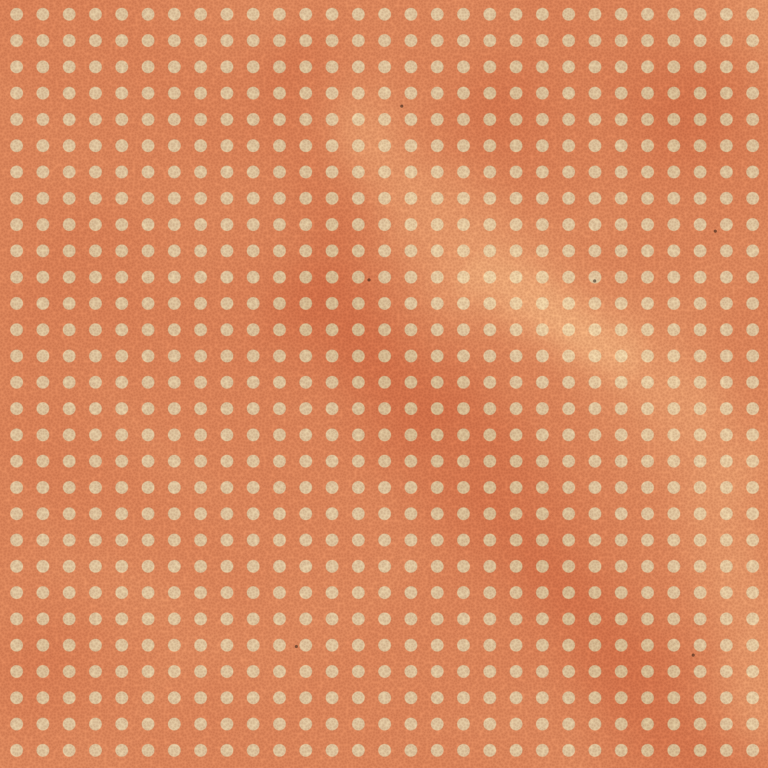
This pattern is drawn by a three.js fragment shader. Its source:

```glsl
// Cream polka dots in a square grid on worn, softly creased orange paper.
varying vec2 vUv;

const float DOT_COUNT = 29.0;
const vec2 FIRST_DOT = vec2(0.0216, 0.0230);
const float DOT_PITCH = 0.03423;
const float DOT_RADIUS = 0.0083;
const float EDGE_SOFTNESS = 0.0011;

const vec3 PAPER_DARK = vec3(0.815, 0.425, 0.275);
const vec3 PAPER_MID = vec3(0.860, 0.522, 0.355);
const vec3 PAPER_LIGHT = vec3(0.930, 0.665, 0.470);
const vec3 DOT_DARK = vec3(0.825, 0.715, 0.555);
const vec3 DOT_MID = vec3(0.873, 0.764, 0.615);
const vec3 DOT_LIGHT = vec3(0.935, 0.815, 0.640);

const float GRAIN_CELLS = 270.0;
const float FIBRE_CELLS = 105.0;
const float GRAIN_STRENGTH = 0.15;
const float FIBRE_STRENGTH = 0.045;
const float MOTTLE_STRENGTH = 0.22;
const float SPECK_CELLS = 24.0;
const float SPECK_CHANCE = 0.012;

vec2 hash2(vec2 p) {
  vec3 q = fract(p.xyx * vec3(0.1031, 0.1030, 0.0973));
  q += dot(q, q.yzx + 33.33);
  return fract((q.xx + q.yz) * q.zy);
}

// Distance to the nearest jittered cell point.
float cellular(vec2 p) {
  vec2 cell = floor(p);
  float nearest = 4.0;
  for (int j = -1; j <= 1; j++) {
    for (int i = -1; i <= 1; i++) {
      vec2 id = cell + vec2(float(i), float(j));
      vec2 d = id + hash2(id) - p;
      nearest = min(nearest, dot(d, d));
    }
  }
  return sqrt(nearest);
}

// Layered, warped sines for cloudy fading.
float mottle(vec2 p) {
  float sum = 0.0;
  float amplitude = 0.5;
  p *= 9.0;
  for (int i = 0; i < 4; i++) {
    p += 0.7 * sin(p.yx * 1.3 + vec2(1.7, 4.1));
    sum += amplitude * sin(p.x + 0.6) * sin(p.y + 2.2);
    p = mat2(1.5, 1.1, -1.1, 1.5) * p;
    amplitude *= 0.55;
  }
  return sum;
}

// Soft stroke between two points.
float crease(vec2 p, vec2 a, vec2 b, float width) {
  vec2 ab = b - a;
  vec2 d = p - a - ab * clamp(dot(p - a, ab) / dot(ab, ab), 0.0, 1.0);
  return exp(-dot(d, d) / (width * width));
}

float blotch(vec2 p, vec2 center, float size) {
  vec2 d = p - center;
  return exp(-dot(d, d) / (size * size));
}

// Raised folds are positive, shaded hollows negative.
float creaseTone(vec2 p) {
  p += 0.012 * sin(p.yx * 23.0 + vec2(0.4, 2.0));
  float ridge = 0.6 * crease(p, vec2(0.47, 0.81), vec2(0.63, 0.64), 0.075);
  ridge = max(ridge, 0.85 * crease(p, vec2(0.63, 0.64), vec2(0.81, 0.55), 0.050));
  ridge = max(ridge, 0.50 * crease(p, vec2(0.81, 0.55), vec2(0.94, 0.38), 0.065));
  ridge = max(ridge, 0.55 * crease(p, vec2(0.94, 0.38), vec2(0.98, 0.08), 0.065));
  float hollow = 0.5 * crease(p, vec2(0.40, 0.90), vec2(0.44, 0.60), 0.060);
  hollow = max(hollow, 0.75 * crease(p, vec2(0.44, 0.60), vec2(0.55, 0.46), 0.085));
  hollow = max(hollow, 0.65 * crease(p, vec2(0.55, 0.46), vec2(0.71, 0.26), 0.080));
  hollow = max(hollow, 0.65 * crease(p, vec2(0.71, 0.26), vec2(0.92, 0.01), 0.065));
  hollow += 0.55 * blotch(p, vec2(0.67, 0.85), 0.075);
  hollow += 0.55 * blotch(p, vec2(0.91, 0.85), 0.090);
  hollow += 0.35 * blotch(p, vec2(0.12, 0.63), 0.110);
  hollow += 0.40 * blotch(p, vec2(0.06, 0.13), 0.080);
  ridge += 0.25 * blotch(p, vec2(0.17, 0.20), 0.100);
  ridge += 0.35 * blotch(p, vec2(0.98, 0.98), 0.080);
  return ridge - hollow;
}

vec3 ramp(vec3 dark, vec3 mid, vec3 light, float tone) {
  return tone < 0.0 ? mix(mid, dark, min(-tone, 1.2)) : mix(mid, light, min(tone, 1.2));
}

float dots(vec2 p) {
  vec2 grid = (p - FIRST_DOT) / DOT_PITCH;
  vec2 id = clamp(floor(grid + 0.5), 0.0, DOT_COUNT - 1.0);
  float d = length(grid - id) * DOT_PITCH - DOT_RADIUS;
  return 1.0 - smoothstep(-EDGE_SOFTNESS, EDGE_SOFTNESS, d);
}

// Rare dark flecks in the paper.
float specks(vec2 p) {
  vec2 cell = floor(p * SPECK_CELLS);
  vec2 center = 0.2 + 0.6 * hash2(cell + 71.0);
  float d = length(fract(p * SPECK_CELLS) - center) / SPECK_CELLS;
  return step(hash2(cell + 19.0).x, SPECK_CHANCE) * (1.0 - smoothstep(0.001, 0.003, d));
}

void main() {
  float tone = creaseTone(vUv) + MOTTLE_STRENGTH * mottle(vUv);
  vec3 paper = ramp(PAPER_DARK, PAPER_MID, PAPER_LIGHT, tone);
  vec3 ink = ramp(DOT_DARK, DOT_MID, DOT_LIGHT, tone);
  vec3 color = mix(paper, ink, dots(vUv));
  float grain = GRAIN_STRENGTH * (cellular(vUv * GRAIN_CELLS) - 0.5);
  grain += FIBRE_STRENGTH * (cellular(vUv * FIBRE_CELLS + 7.3) - 0.5);
  color *= 1.0 + grain * vec3(0.7, 1.0, 1.1);
  color *= 1.0 - 0.45 * specks(vUv);
  gl_FragColor = vec4(color, 1.0);
}
```
